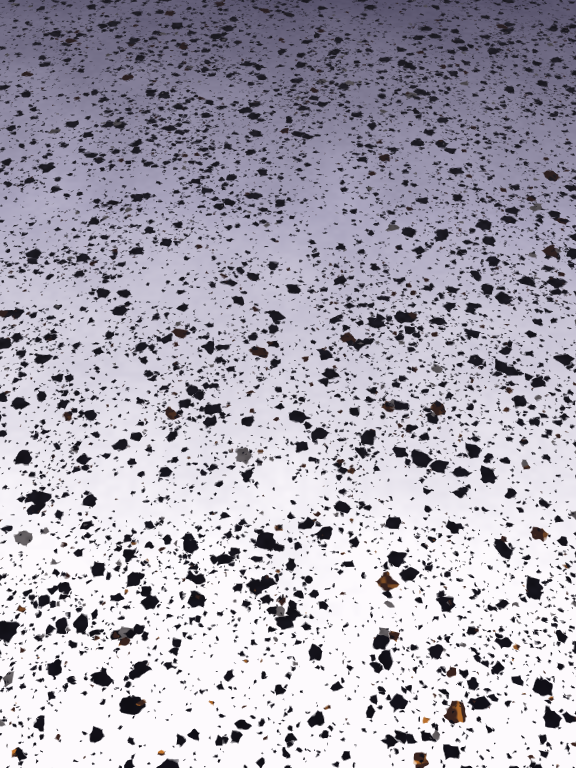
This texture is drawn by a Shadertoy shader. Its source:

```glsl
#define HORIZON 2.55
#define COARSE_CELL 0.059
#define LAYERS 4
#define FACETS 6
#define DENSITY 0.50
#define THINNING 0.62
#define INK vec3(0.065, 0.06, 0.09)
#define RUST vec3(0.23, 0.14, 0.12)
#define AMBER vec3(0.80, 0.48, 0.18)
#define STONE vec3(0.40, 0.38, 0.39)

const float TAU = 6.2831853;

vec3 hash3(vec3 p) {
    p = fract(p * vec3(0.1031, 0.1030, 0.0973));
    p += dot(p, p.yxz + 33.33);
    return fract((p.xxy + p.yxx) * p.zyx);
}

float noise(vec2 p) {
    vec2 cell = floor(p), f = fract(p);
    f = f * f * (3.0 - 2.0 * f);
    float a = hash3(vec3(cell, 7.0)).x;
    float b = hash3(vec3(cell + vec2(1, 0), 7.0)).x;
    float c = hash3(vec3(cell + vec2(0, 1), 7.0)).x;
    float d = hash3(vec3(cell + vec2(1, 1), 7.0)).x;
    return mix(mix(a, b, f.x), mix(c, d, f.x), f.y);
}

// Coverage of one angular chip; the edge is softened by the pixel footprint
float chipCoverage(vec2 q, float radius, vec3 seed, vec2 footprint) {
    vec3 shape = hash3(seed + 31.0);
    float tilt = shape.x * TAU;
    float flatness = mix(0.55, 1.0, shape.y);
    float dist = -1e3;
    vec2 normal = vec2(1, 0);
    for (int k = 0; k < FACETS; k++) {
        vec3 rnd = hash3(seed + vec3(0, 0, 50 + k));
        float angle = (float(k) + 0.8 * rnd.x) * TAU / float(FACETS);
        vec2 n = vec2(cos(angle), sin(angle));
        vec2 axis = vec2(cos(angle - tilt), flatness * sin(angle - tilt));
        float d = dot(q, n) - radius * length(axis) * mix(0.72, 1.15, rnd.y);
        if (d > dist) { dist = d; normal = n; }
    }
    float width = 1.5 * length(normal * footprint);
    return clamp(0.5 - dist / width, 0.0, 1.0) * min(1.0, 2.0 * radius / width);
}

// Mostly black chips, a few rusty ones with amber glints, a few grey ones
vec3 chipColor(float kind, vec2 ground, float haze) {
    vec3 ink = INK + 0.05 * haze;
    float glint = smoothstep(0.55, 0.85, noise(ground * 100.0));
    vec3 rust = mix(RUST, AMBER, glint * max(0.0, 1.0 - 1.7 * haze));
    vec3 stone = STONE * mix(0.85, 1.15, noise(ground * 90.0));
    if (kind > 0.965) return mix(stone, ink, 0.4 * haze);
    if (kind > 0.90) return mix(rust, ink, 0.6 * haze);
    return ink * mix(0.8, 1.2, noise(ground * 70.0));
}

// Pale floor that falls into lilac shade with distance
vec3 floorColor(vec2 uv, vec2 ground) {
    float light = 1.045 - 0.68 * pow(uv.y, 1.85);
    light -= 0.06 * (uv.x - 0.5) * uv.y;
    light += 0.05 * (noise(ground * 6.0) - 0.5);
    light += 0.025 * (noise(ground * 60.0) - 0.5);
    light = min(light, 0.992);
    float shade = clamp((1.0 - light) * 3.0, 0.0, 1.0);
    return vec3(light, light - 0.012 - 0.006 * shade, light + 0.08 * shade);
}

void mainImage(out vec4 fragColor, in vec2 fragCoord) {
    vec2 uv = fragCoord / iResolution.xy;
    vec2 p = fragCoord / iResolution.x;

    // Perspective onto the floor plane, unit scale at the lower edge
    float depth = HORIZON / (HORIZON - p.y);
    vec2 ground = vec2((p.x - 0.5) * depth, HORIZON * depth);
    vec2 footprint = vec2(depth, depth * depth) / iResolution.x;

    vec3 color = floorColor(uv, ground);
    vec2 ragged = vec2(noise(ground * 120.0), noise(ground * 120.0 + 40.0)) - 0.5;
    vec2 warped = ground + 0.006 * ragged;

    // Each layer halves the chip size and is sparser than the last
    for (int layer = 0; layer < LAYERS; layer++) {
        float level = float(layer);
        float size = COARSE_CELL * exp2(-level);
        float density = DENSITY * pow(THINNING, level);
        vec2 base = floor(warped / size);
        for (int j = -1; j <= 1; j++)
        for (int i = -1; i <= 1; i++) {
            vec2 cell = base + vec2(i, j);
            vec3 seed = vec3(cell, 11.0 + 101.0 * level);
            vec3 rnd = hash3(seed);
            vec3 look = hash3(seed + 17.0);
            vec2 center = (cell + rnd.xy) * size;
            float clump = mix(0.15, 1.85, noise(center * 8.0));
            if (rnd.z > density * clump) continue;
            float radius = size * mix(0.13, 0.37, pow(look.x, 1.15));
            vec2 q = warped - center;
            if (length(q) > 1.7 * radius + 1.5 * footprint.y) continue;
            float cover = chipCoverage(q, radius, seed, footprint);
            color = mix(color, chipColor(look.y, ground, uv.y), cover);
        }
    }
    fragColor = vec4(color, 1.0);
}
```
